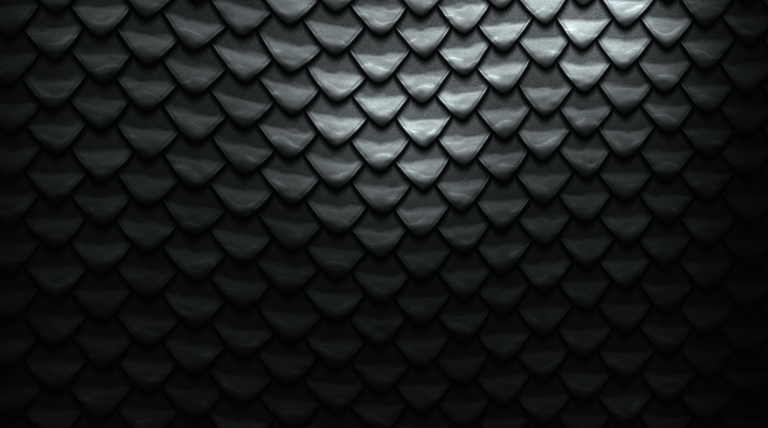
Reproduce this pattern procedurally as a Shadertoy shader.

```glsl
// Overlapping black leather scales in staggered columns, lit by a soft lamp from above.
// A gently sagging grid is searched from the top scale down; the first scale covering
// the point is shaded as a matte neck, a glossy pad and a thin lit lip.

float hash(vec2 p) {
    return fract(sin(dot(p, vec2(127.1, 311.7))) * 43758.5453);
}

float noise(vec2 p) {
    vec2 i = floor(p), f = fract(p);
    f = f * f * (3.0 - 2.0 * f);
    return mix(mix(hash(i), hash(i + vec2(1, 0)), f.x),
               mix(hash(i + vec2(0, 1)), hash(i + vec2(1, 1)), f.x), f.y);
}

// Height of the rounded V edge above the tip of a scale
float lowerEdge(float u) {
    return 1.25 * (sqrt(u * u + 0.04) - 0.2) + 0.15 * u * u * u * u;
}

// Grid coordinates: one unit per column and per scale down a column
vec2 scaleGrid(vec2 p) {
    float d = p.x - 0.888;
    float sag = 0.11 * (1.0 - smoothstep(0.25, 0.9, p.x)) * mix(0.4, 1.0, p.y)
              + 0.03 * smoothstep(0.9, 1.35, p.x);
    return vec2(d / (0.102 - 0.0065 * tanh(4.0 * d)), (p.y - sag - 0.495) / 0.1035);
}

float glow(vec2 p, vec2 centre, vec2 radius) {
    vec2 d = (p - centre) / radius;
    return exp(-dot(d, d));
}

// Lamp pool, dim surround and dark right border
float lamp(vec2 p) {
    float l = 0.055 + 0.10 * p.y * p.y;
    l += 0.62 * glow(p, vec2(1.33, 1.0), vec2(0.27, 0.22));
    l += 0.46 * glow(p, vec2(0.92, 0.70), vec2(0.20, 0.17));
    l += 0.34 * glow(p, vec2(0.95, 0.92), vec2(0.55, 0.34));
    return l * (1.0 - 0.75 * smoothstep(1.45, 1.8, p.x)) * smoothstep(-0.25, 0.25, p.x);
}

// Reflectance at q (from the tip); e: distance inside the edge, gap: to the scales above
float leather(vec2 q, float e, float gap, vec2 id) {
    float seed = hash(id);
    float wrinkle = noise(q * vec2(4.0, 9.0) + id * 7.3);
    float fold = q.y + 0.12 * (wrinkle - 0.5) - 0.10 * q.x * q.x;

    // Matte neck and glossy pad
    float pad = 1.0 - smoothstep(0.58, 0.74, fold);
    float neck = 0.34 + 0.10 * noise(q * 35.0 + id);
    float gloss = 0.55 + 0.55 * smoothstep(0.05, 0.60, q.y) + 0.30 * (wrinkle - 0.5);
    float tone = mix(neck, gloss, pad);

    // Wavy crease across the pad
    float crease = fold - 0.40 - 0.10 * (seed - 0.5) - 0.08 * sin(q.x * 6.0 + seed * 6.28);
    tone += pad * (0.32 * exp(-crease * crease * 900.0) * smoothstep(0.3, 0.8, wrinkle)
                 - 0.15 * smoothstep(0.0, -0.15, -abs(crease + 0.07)));

    // Dark underside, lit lip and shadow cast by the scales above
    tone *= 0.35 + 0.65 * smoothstep(0.05, 0.26, e);
    float lip = (e - 0.10) / 0.032;
    tone += 0.42 * exp(-lip * lip) * smoothstep(0.08, 0.5, abs(q.x)) * (0.4 + wrinkle);
    tone *= smoothstep(0.0, 0.10, e) * smoothstep(-0.03, 0.24, gap);
    return tone * (0.85 + 0.3 * seed);
}

void mainImage(out vec4 fragColor, in vec2 fragCoord) {
    vec2 p = fragCoord / iResolution.y;
    vec2 g = scaleGrid(p);
    float gap = 1.0, tone = 0.0;
    float top = ceil(2.0 * g.y) + 1.0;

    // Half rows from the top layer downwards
    for (int k = 0; k < 6; k++) {
        float row = top - float(k);
        float parity = mod(row, 2.0);
        float column = 2.0 * floor((g.x - parity) * 0.5 + 0.5) + parity;
        vec2 id = vec2(column, row);
        vec2 jitter = vec2(hash(id + 3.1), hash(id + 8.7)) - 0.5;
        vec2 q = g - vec2(column, 0.5 * row) - 0.10 * jitter;
        q.x += 0.16 * jitter.y * (q.y - 0.4);
        float e = q.y - lowerEdge(q.x) + 0.03 * (noise(q * 4.0 + id * 5.0) - 0.5);
        if (e > 0.0) {
            tone = leather(q, e, gap, id);
            break;
        }
        gap = min(gap, -e);
    }

    // Lamp light, fine grain and cool tint
    float light = lamp(p) * tone * 1.25;
    light *= 0.94 + 0.12 * noise(p * 260.0);
    light = light / (1.0 + 0.25 * light);
    vec3 color = vec3(0.006, 0.010, 0.011) + light * vec3(0.94, 1.0, 1.01);
    fragColor = vec4(color, 1.0);
}
```
